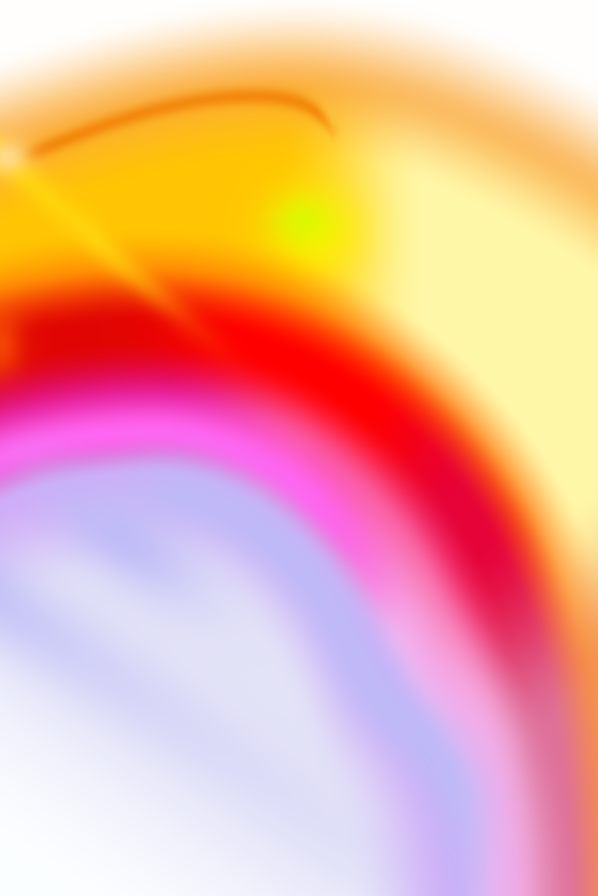
Give the GLSL for this background, as a Shadertoy shader.

```glsl
#define ARC_CENTRE vec2(0.169, 0.010)
#define RED_RADIUS 0.625
#define INNER_RADIUS 0.500
#define OUTER_RADIUS 0.965
#define AMBER vec3(1.00, 0.77, 0.01)
#define CREAM vec3(1.00, 0.97, 0.66)
#define ORANGE vec3(1.00, 0.43, 0.02)
#define PEACH vec3(0.98, 0.66, 0.27)
#define MAGENTA vec3(1.00, 0.39, 0.94)
#define LAVENDER vec3(0.82, 0.67, 0.97)
#define PERIWINKLE vec3(0.74, 0.73, 0.97)
#define MIST vec3(0.89, 0.89, 0.97)

// Bell curve of a signed distance
float bell(float d, float width) {
    d /= width;
    return exp(-d * d);
}

// One inside the edge, zero outside
float inside(float lo, float hi, float d) {
    return 1.0 - smoothstep(lo, hi, d);
}

// Soft elliptical spot, tilted by an angle
float spot(vec2 p, vec2 centre, vec2 size, float tilt) {
    float c = cos(tilt), s = sin(tilt);
    vec2 q = mat2(c, -s, s, c) * (p - centre) / size;
    return exp(-dot(q, q));
}

// Amber and cream outer band, fading to white
vec3 warmBand(vec2 p, float angle, float radius) {
    float rim = radius - OUTER_RADIUS + 0.09 * inside(-0.3, 0.35, angle);
    vec3 col = mix(AMBER, CREAM, smoothstep(0.31, 0.48, p.x));
    col = mix(col, vec3(0.95, 0.61, 0.38), smoothstep(0.82, 1.12, angle));
    col = mix(col, PEACH, 0.85 * smoothstep(-0.13, -0.02, rim));

    // Yellow pool with a green heart
    col = mix(col, vec3(1.0, 0.95, 0.0), 0.85 * spot(p, vec2(0.355, 0.740), vec2(0.055), 0.0));
    col = mix(col, vec3(0.84, 0.98, 0.0), 0.8 * spot(p, vec2(0.338, 0.753), vec2(0.035, 0.028), 0.0));

    // Thin fold along the top of the amber
    float t = clamp((p.x - 0.026) / 0.345, 0.0, 1.0);
    float fold = 0.825 + 0.068 * sin(2.08 * t) - 0.03 * pow(t, 16.0);
    float ends = smoothstep(0.0, 0.05, p.x) * inside(0.35, 0.385, p.x);
    col = mix(col, vec3(0.94, 0.48, 0.0), 0.75 * ends * bell(p.y - fold, 0.010));
    return mix(vec3(1.0, 0.995, 0.99), col, inside(-0.055, 0.065, rim));
}

// Red arc with its pink inner side
vec3 redBand(vec3 col, vec2 p, float angle, float radius) {
    float d = radius - RED_RADIUS + 0.17 * smoothstep(0.0, 1.5, angle);
    float low = smoothstep(0.75, 1.2, angle);
    vec3 red = mix(vec3(0.88, 0.02, 0.01), vec3(1.0, 0.0, 0.0), smoothstep(-0.1, 0.2, angle));
    red = mix(red, vec3(0.90, 0.01, 0.22), smoothstep(0.4, 0.68, angle));
    red = mix(red, vec3(0.87, 0.44, 0.60), low);
    vec3 pink = mix(vec3(0.87, 0.03, 0.48), vec3(0.98, 0.33, 0.58), smoothstep(0.02, 0.32, angle));
    pink = mix(pink, vec3(0.95, 0.62, 0.83), low);

    col = mix(col, ORANGE, (1.0 - 0.7 * low) * inside(0.03, 0.115, d));
    col = mix(col, red, inside(0.005, 0.07, d));
    col = mix(col, ORANGE, 0.6 * spot(p, vec2(0.0, 0.615), vec2(0.025, 0.04), 0.0));
    return mix(col, pink, inside(-0.085, -0.012, d));
}

// Magenta edge and the pale veils within
vec3 coolCore(vec3 col, vec2 p, float angle, float radius) {
    float d = radius - INNER_RADIUS + 0.12 * smoothstep(0.0, 1.0, angle);
    float right = smoothstep(0.35, 0.8, angle);
    col = mix(col, vec3(0.95, 0.80, 0.93), right * inside(-0.01, 0.10, d));
    col = mix(col, MAGENTA, (1.0 - 0.75 * right) * bell(d - 0.008, 0.040));
    col = mix(col, LAVENDER, inside(-0.04, 0.005, d));
    col = mix(col, MIST, inside(-0.16, -0.035, d));

    // Violet ridge following the arc
    float ridge = d + mix(0.06, 0.025, smoothstep(0.7, 1.3, angle));
    float reach = smoothstep(-0.2, 0.1, angle) * (1.0 - 0.5 * smoothstep(1.2, 1.6, angle));
    col = mix(col, PERIWINKLE, 0.9 * reach * bell(ridge, 0.040));

    // Slanted veils and the bright lower corner
    float slant = dot(p, vec2(0.57, 0.82));
    col = mix(col, vec3(0.985, 0.995, 1.0), inside(0.04, 0.30, slant));
    col = mix(col, PERIWINKLE, 0.75 * exp(-5.0 * p.x) * bell(slant - 0.272, 0.045));
    return mix(col, PERIWINKLE, 0.9 * spot(p, vec2(0.135, 0.400), vec2(0.105, 0.042), -0.62));
}

void mainImage(out vec4 fragColor, in vec2 fragCoord) {
    vec2 p = fragCoord / iResolution.y;
    vec2 q = p - ARC_CENTRE;
    float radius = length(q);
    float angle = atan(q.x, q.y + 1e-5);

    vec3 col = warmBand(p, angle, radius);
    col = redBand(col, p, angle, radius);
    col = coolCore(col, p, angle, radius);

    // Bright ray crossing the amber and red
    float ray = (p.y - 0.826 + 0.86 * p.x) * 0.758;
    float along = inside(0.10, 0.29, p.x);
    vec3 rayColour = mix(vec3(1.0, 0.83, 0.05), ORANGE, smoothstep(0.10, 0.24, p.x));
    col = mix(col, rayColour, 0.9 * along * bell(ray, 0.016));
    col = mix(col, vec3(1.0, 0.86, 0.62), 0.85 * spot(p, vec2(0.008, 0.825), vec2(0.025, 0.02), 0.0));

    fragColor = vec4(clamp(col, 0.0, 1.0), 1.0);
}
```
